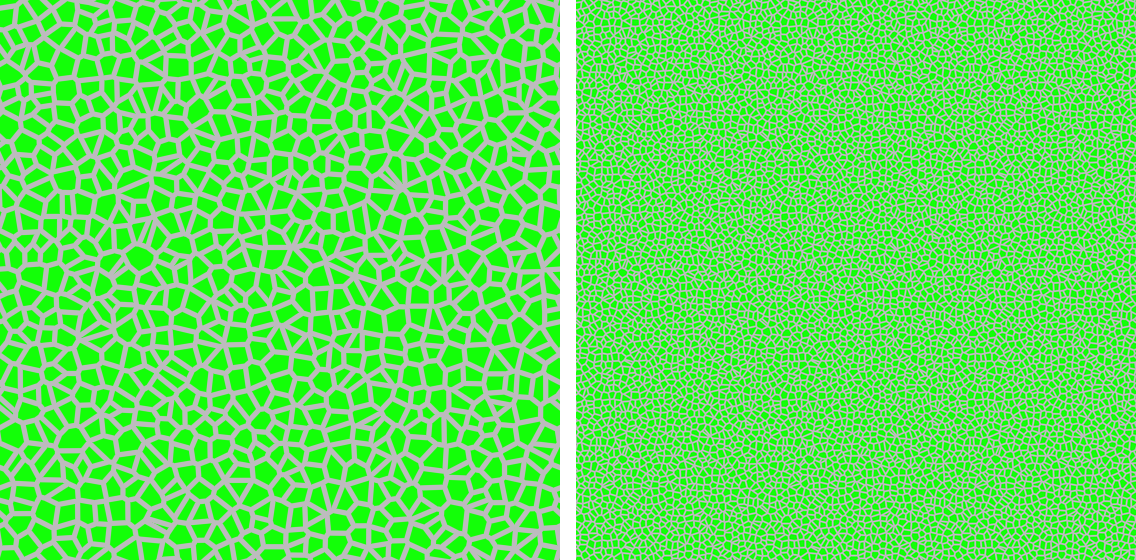
Left: one tile. Right: repeated 3 by 3.
Write a Shadertoy shader that draws this pattern.

```glsl
#define CELLS 29.0       // whole number of cells across the tile
#define HALF_WIDTH 0.136 // half the wall width, in cells
#define JITTER 1.0       // 0 = regular grid, 1 = fully scattered
#define SOFTNESS 0.7     // edge smoothing, in output pixels
#define CELL_COLOR vec3(0.075, 1.0, 0.03)
#define WALL_COLOR vec3(0.743, 0.734, 0.745)

vec2 hash22(vec2 p) {
    vec3 q = fract(p.xyx * vec3(0.1031, 0.1030, 0.0973));
    q += dot(q, q.yzx + 33.33);
    return fract((q.xx + q.yz) * q.zy);
}

// Seed point of a cell; the cell index wraps so the tile repeats
vec2 seedPoint(vec2 cell) {
    vec2 wrapped = mod(cell, CELLS);
    return cell + 0.5 + JITTER * (hash22(wrapped + 7.0) - 0.5);
}

// Distance from p to the nearest border between cells
float borderDistance(vec2 p) {
    vec2 home = floor(p);
    vec2 nearestCell = home;
    vec2 toNearest = vec2(0.0);
    float nearest = 100.0;

    // Find the closest seed
    for (int y = -2; y <= 2; y++)
    for (int x = -2; x <= 2; x++) {
        vec2 cell = home + vec2(x, y);
        vec2 toSeed = seedPoint(cell) - p;
        float d = dot(toSeed, toSeed);
        if (d < nearest) {
            nearest = d;
            toNearest = toSeed;
            nearestCell = cell;
        }
    }

    // Measure to the bisectors between that seed and its neighbours
    float border = 100.0;
    for (int y = -2; y <= 2; y++)
    for (int x = -2; x <= 2; x++) {
        if (x == 0 && y == 0) continue;
        vec2 toSeed = seedPoint(nearestCell + vec2(x, y)) - p;
        vec2 between = toSeed - toNearest;
        float gap = max(length(between), 0.0001);
        border = min(border, dot(0.5 * (toSeed + toNearest), between / gap));
    }
    return border;
}

void mainImage(out vec4 fragColor, in vec2 fragCoord) {
    vec2 p = fragCoord / iResolution.xy * CELLS;
    float blur = SOFTNESS * CELLS / iResolution.y;
    float inside = smoothstep(-blur, blur, borderDistance(p) - HALF_WIDTH);
    fragColor = vec4(mix(WALL_COLOR, CELL_COLOR, inside), 1.0);
}
```
